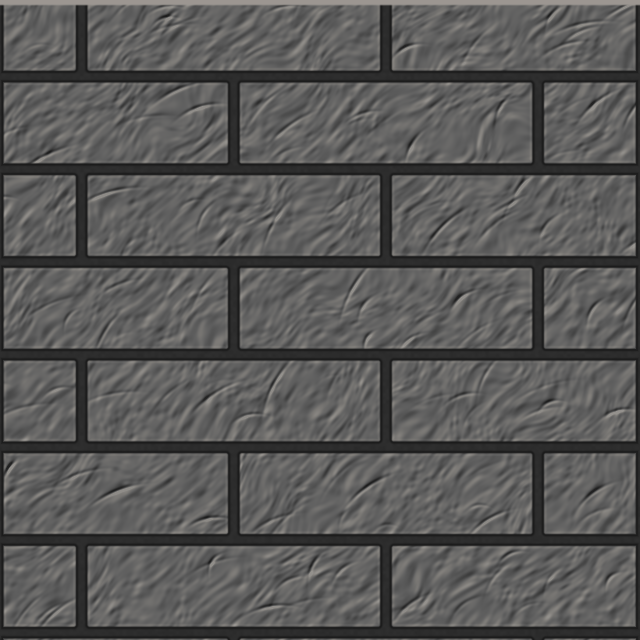
Give the GLSL for this texture, as a Shadertoy shader.

```glsl
float hash(vec2 p) {
    vec3 q = fract(p.xyx * 0.1031);
    q += dot(q, q.yzx + 33.33);
    return fract((q.x + q.y) * q.z);
}

float noise(vec2 p) {
    vec2 cell = floor(p), f = fract(p);
    f = f * f * (3.0 - 2.0 * f);
    float low = mix(hash(cell), hash(cell + vec2(1, 0)), f.x);
    float high = mix(hash(cell + vec2(0, 1)), hash(cell + vec2(1, 1)), f.x);
    return mix(low, high, f.y);
}

vec2 rotate(vec2 p, float angle) {
    float c = cos(angle), s = sin(angle);
    return vec2(c * p.x + s * p.y, c * p.y - s * p.x);
}

// Positive inside the brick
float brickDepth(vec2 p) {
    vec2 q = abs(p) - vec2(0.2293, 0.0638) + 0.004;
    return 0.004 - length(max(q, 0.0)) - min(max(q.x, q.y), 0.0);
}

// Gently bent, tapered gouges scattered over one brick
float gouges(vec2 p, vec2 id) {
    float depth = 0.0;
    for (int i = 0; i < 9; i++) {
        vec2 key = id * 17.0 + vec2(float(i) * 3.0, 5.0);
        vec2 centre = (vec2(hash(key), hash(key + 71.0)) - 0.5) * vec2(0.43, 0.11);
        vec2 q = rotate(p - centre, mix(0.15, 1.1, hash(key + 37.0)));
        float along = q.x / mix(0.015, 0.045, hash(key + 53.0));
        float across = (q.y + 0.005 * along * along) / 0.0028;
        depth += exp(-across * across - along * along * 1.5) * hash(key + 91.0);
    }
    return depth;
}

// Stone surface with diagonal grain
float relief(vec2 p, vec2 id) {
    vec2 shift = vec2(hash(id + 11.0), hash(id + 29.0)) * 90.0 + 100.0;
    vec2 bend = vec2(noise(p * 16.0 + shift), noise(p * 16.0 + shift + 40.0)) - 0.5;
    vec2 q = rotate(p + bend * 0.03, mix(0.65, 0.95, hash(id + 3.0)));
    float height = noise(q * vec2(36, 88) + shift);
    height += 0.55 * noise(q * vec2(75, 150) + shift + 20.0);
    height += 0.6 * noise(p * 55.0 + shift + 60.0);
    return height - 1.1 * gouges(p, id);
}

void mainImage(out vec4 fragColor, in vec2 fragCoord) {
    vec2 uv = fragCoord / iResolution.xy;
    float soft = max(0.0014, 0.8 / iResolution.y);

    // Running bond: alternate courses move by half a brick
    vec2 size = vec2(0.4755, 0.1448);
    float row = floor((uv.y - 0.0115) / size.y);
    float x = uv.x - 0.1276 - 0.5 * size.x * mod(row, 2.0);
    vec2 id = vec2(floor(x / size.x), row) + 10.0;
    vec2 p = vec2(x, uv.y - 0.0115) - (vec2(floor(x / size.x), row) + 0.5) * size;

    // Brick outline, cut by the panel sides
    float depth = min(brickDepth(p), min(uv.x - 0.005, 0.994 - uv.x));
    float inside = smoothstep(-soft, soft, depth);

    // Stone lit from the upper left
    float slope = relief(p, id) - relief(p + vec2(-0.0026, 0.0030), id);
    float stone = 0.385 + clamp(slope * 0.25, -0.26, 0.17);
    stone += 0.04 * (noise(p * 45.0 + id * 9.0) - 0.5);
    stone += 0.05 * exp(-pow((depth - 0.003) / 0.002, 2.0));
    vec3 stoneColor = stone * mix(vec3(1), vec3(1.02, 1.0, 0.97), smoothstep(0.35, 0.5, stone));

    // Mortar with a dark line along each brick
    float rim = exp(-pow((depth + 0.0012) / 0.0022, 2.0));
    float mortar = 0.175 + 0.02 * (noise(uv * 180.0) - 0.5);
    vec3 color = mix(vec3(mortar), stoneColor, inside);
    color = mix(color, vec3(0.09), 0.8 * rim);

    // Pale band along the top
    float band = smoothstep(0.990, 0.994, uv.y);
    color = mix(color, vec3(0.61, 0.59, 0.57), band);
    fragColor = vec4(color, 1.0);
}
```
